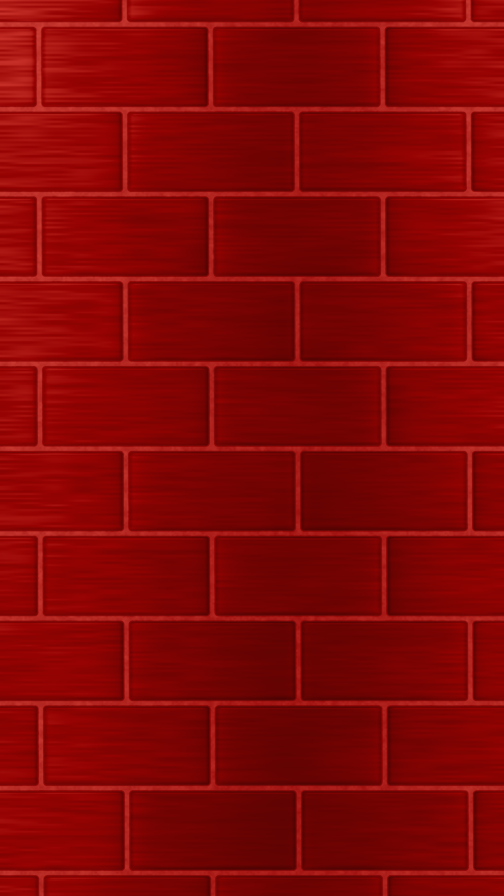
A Shadertoy shader for this texture:

```glsl
// Red brushed-metal tiles in a running bond with raised bright joints.

float hash(vec2 p) {
    return fract(sin(dot(p, vec2(127.1, 311.7))) * 43758.5453);
}

float noise(vec2 p) {
    vec2 i = floor(p), f = fract(p);
    f = f * f * (3.0 - 2.0 * f);
    return mix(mix(hash(i), hash(i + vec2(1, 0)), f.x),
               mix(hash(i + vec2(0, 1)), hash(i + vec2(1, 1)), f.x), f.y);
}

float roundedBox(vec2 p, vec2 halfSize, float radius) {
    vec2 q = abs(p) - halfSize + radius;
    return length(max(q, 0.0)) + min(max(q.x, q.y), 0.0) - radius;
}

// Light reflected from the surroundings: dim centre, bright sides and top.
float reflection(vec2 uv) {
    float left = smoothstep(0.62, 0.0, uv.x);
    float right = smoothstep(0.58, 1.05, uv.x);
    float side = left * 0.17 + right * 0.13;
    return 0.405 + side + uv.y * uv.y * (0.065 + 0.3 * side);
}

// Deep red that turns paler as it brightens.
vec3 redTone(float value) {
    float pale = max(value - 0.59, 0.0);
    return vec3(value, 0.01 + 0.95 * pale, 0.006 + 0.8 * pale);
}

void mainImage(out vec4 fragColor, in vec2 fragCoord) {
    vec2 uv = fragCoord / iResolution.xy;
    vec2 p = uv * vec2(0.5625, 1.0);
    float pixel = 1.0 / iResolution.y;

    // Running bond, rows counted downward from the top
    vec2 tileSize = vec2(0.1918, 0.0947);
    vec2 grid = vec2(p.x - 0.0432 - 0.003 * (1.0 - p.y), 0.9727 - p.y) / tileSize;
    grid.x -= 0.5 * mod(floor(grid.y), 2.0);
    vec2 id = floor(grid);
    vec2 local = (fract(grid) - 0.5) * vec2(1, -1);
    vec2 q = local * tileSize;
    float d = roundedBox(q, 0.5 * tileSize - 0.0037, 0.003);

    // Tile face: the curved ends mirror light from further out
    float bend = sign(local.x) * 0.24 * pow(abs(local.x) * 2.0, 9.0);
    float face = reflection(uv + vec2(bend, 0.0));
    face += (hash(id) - 0.5) * 0.035;
    face += (noise(local * vec2(3.0, 2.0) + id * 7.3) - 0.5) * 0.035;

    // Fine horizontal brushing and longer scratches
    float brush = noise(p * vec2(32.0, 390.0) + id * 17.0) - 0.5;
    float scratch = noise(p * vec2(12.0, 190.0) + id * 31.0) - 0.5;
    face += (brush * 0.07 + scratch * 0.04) * (0.35 + 1.6 * (face - 0.38) / 0.3);

    // Pressed rim with a thin glint along the top
    face -= 0.09 * smoothstep(-0.0055, 0.0, d);
    face += 0.11 * smoothstep(0.0018, 0.0, abs(q.y - 0.0415))
                 * smoothstep(0.091, 0.084, abs(q.x));

    // Rounded joint with dark seams and slight wear
    float joint = 0.645 + 0.45 * (reflection(uv) - 0.4);
    joint += (noise(p * 150.0) - 0.5) * 0.06 + (noise(p * 420.0) - 0.5) * 0.04;
    joint -= 0.2 * smoothstep(0.0022, 0.0, d);

    float jointMask = smoothstep(-pixel, pixel, d);
    fragColor = vec4(mix(redTone(face), redTone(joint) + vec3(0.0, 0.03, 0.03), jointMask), 1.0);
}
```
